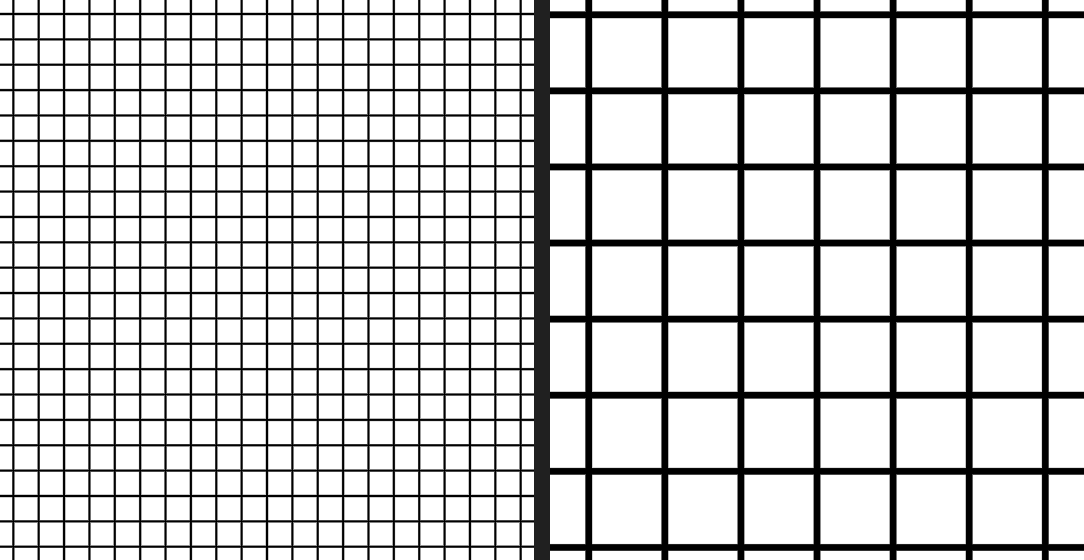
Left, the full canvas; right, a detail of the centre.
This pattern is drawn by a Shadertoy shader. Its source:

```glsl
// A plain square grid of thin black lines on white, 21 lines across and 22 down.
// Each axis is folded to the distance from its nearest line, and the
// nearer of the two distances is turned into smooth ink coverage.

// Lengths are fractions of the canvas height.
const float PITCH = 0.0453;
const float LINE_WIDTH = 0.00405;
const vec2 FIRST_LINE = vec2(0.0238, 0.0237);   // left and bottom lines
const float EDGE_SOFTNESS = 1.2;                // edge blend, in pixel widths

const vec3 PAPER = vec3(1.0);
const vec3 INK = vec3(0.0);

// Distance on each axis to the nearest grid line.
vec2 gridDistance(vec2 p) {
    vec2 cell = (p - FIRST_LINE) / PITCH;
    return abs(fract(cell + 0.5) - 0.5) * PITCH;
}

void mainImage(out vec4 fragColor, in vec2 fragCoord) {
    vec2 p = fragCoord / iResolution.y;
    float edge = EDGE_SOFTNESS / iResolution.y;

    // Signed distance to the union of both line families.
    vec2 axisDistance = gridDistance(p);
    float d = min(axisDistance.x, axisDistance.y) - 0.5 * LINE_WIDTH;

    float coverage = clamp(0.5 - d / edge, 0.0, 1.0);
    fragColor = vec4(mix(PAPER, INK, coverage), 1.0);
}
```
